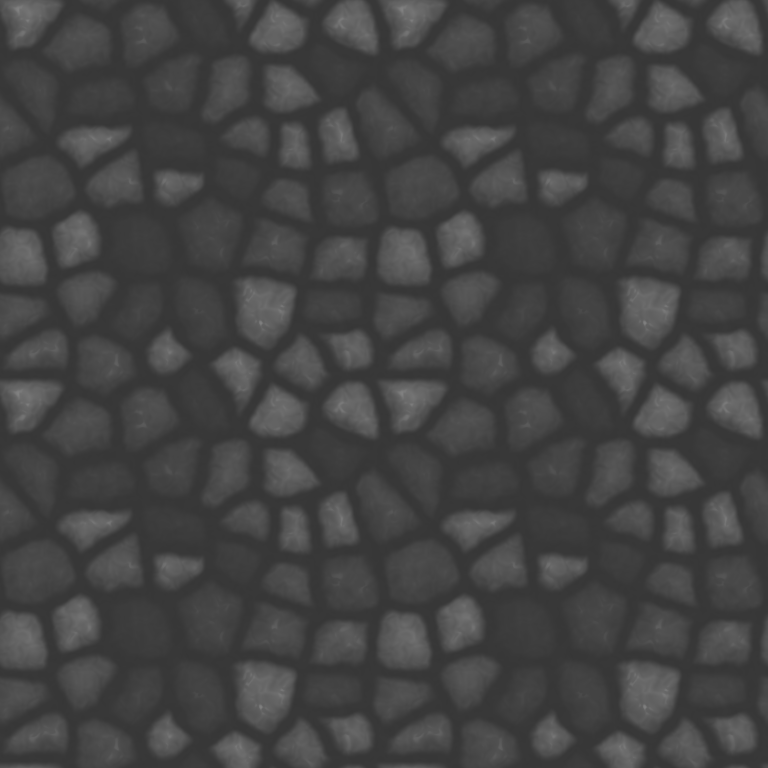
A WebGL 1 fragment shader for this texture:

```glsl
precision highp float;
// Dark grey cobblestones: a wrapping Voronoi layout of 6 by 7 stones, repeated
// twice each way. Softly blended distances to the cell borders give sunken
// joints and domed, faceted stones; periodic gradient noise adds the wear.
uniform vec2 u_resolution;

// Random values for a lattice cell, wrapped to a whole period
vec3 cellHash(vec2 cell, vec2 period) {
  vec2 c = floor(mod(cell + 0.5, period));
  vec3 s = vec3(dot(c, vec2(127.1, 311.7)), dot(c, vec2(269.5, 183.3)), dot(c, vec2(419.2, 371.9)));
  return fract(sin(s + 3.7) * 4375.85);
}

float cornerSlope(vec2 cell, vec2 offset, vec2 period) {
  float angle = 6.28319 * cellHash(cell, period).x;
  return dot(vec2(cos(angle), sin(angle)), offset);
}

// Gradient noise that repeats once per tile
float gradientNoise(vec2 tile, float frequency) {
  vec2 p = tile * frequency, i = floor(p), f = p - i;
  vec2 u = f * f * f * (f * (f * 6.0 - 15.0) + 10.0), period = vec2(frequency), e = vec2(1.0, 0.0);
  float low = mix(cornerSlope(i, f, period), cornerSlope(i + e, f - e, period), u.x);
  float high = mix(cornerSlope(i + e.yx, f - e.yx, period), cornerSlope(i + 1.0, f - 1.0, period), u.x);
  return mix(low, high, u.y);
}

const vec2 STONES = vec2(6.0, 7.0);

vec2 stoneCentre(vec2 cell) {
  return cell + 0.5 + 0.86 * (cellHash(cell, STONES).xy - 0.5);
}

// Returns rounded border distance, border normal and a random stone value
vec4 stoneField(vec2 p) {
  vec2 aspect = vec2(1.0, STONES.x / STONES.y);
  vec2 base = floor(p), nearest = base, toCentre = vec2(0.0);
  float best = 100.0;
  for (int y = -2; y <= 2; y++) {
    for (int x = -2; x <= 2; x++) {
      vec2 cell = base + vec2(float(x), float(y));
      vec2 r = (stoneCentre(cell) - p) * aspect;
      if (dot(r, r) < best) {
        best = dot(r, r);
        nearest = cell;
        toCentre = r;
      }
    }
  }
  // Blend all borders exponentially so that corners become round
  float total = 0.0;
  vec2 normal = vec2(0.0);
  for (int y = -2; y <= 2; y++) {
    for (int x = -2; x <= 2; x++) {
      if (x == 0 && y == 0) continue;
      vec2 r = (stoneCentre(nearest + vec2(float(x), float(y))) - p) * aspect;
      vec2 away = normalize(r - toCentre);
      float weight = exp(-22.0 * dot(0.5 * (r + toCentre), away));
      total += weight;
      normal += weight * away;
    }
  }
  return vec4(-log(total) / 22.0, normal / total, cellHash(nearest, STONES).z);
}

void main() {
  vec2 tile = 2.0 * gl_FragCoord.xy / u_resolution;

  // Bend the joints slightly
  vec2 bend = vec2(gradientNoise(tile, 9.0), gradientNoise(tile + 0.37, 9.0));
  vec2 fineBend = vec2(gradientNoise(tile, 31.0), gradientNoise(tile + 0.61, 31.0));
  vec4 stone = stoneField(tile * STONES + 0.13 * bend + 0.035 * fineBend);

  // Worn surface at several scales
  float blotches = gradientNoise(tile + 0.2, 14.0);
  float smudges = gradientNoise(tile + 0.03 * bend, 29.0);
  float chips = gradientNoise(tile + 0.02 * fineBend, 58.0);

  // Profile from joint to crown
  float depth = stone.x + 0.025 * blotches;
  float edge = smoothstep(0.035, 0.17, depth);
  float dome = smoothstep(0.04, 0.40, depth);
  float height = mix(0.025, 0.19, smoothstep(0.0, 0.85, stone.w));

  // Light from the upper right on each facet
  float facet = dot(stone.yz, vec2(0.5, 0.85));
  float grey = 0.218 + height * (0.50 * edge + 0.50 * dome);
  grey += edge * height * (0.13 * facet + 0.18 * blotches + 0.17 * smudges + 0.16 * chips);
  grey += 0.006 * smudges + 0.005 * chips;

  // Small pale scuffs on the crowns
  float scuff = smoothstep(0.12, 0.42, smudges) * smoothstep(-0.1, 0.35, chips);
  grey += 0.55 * scuff * dome * dome * height;

  gl_FragColor = vec4(vec3(grey), 1.0);
}
```
